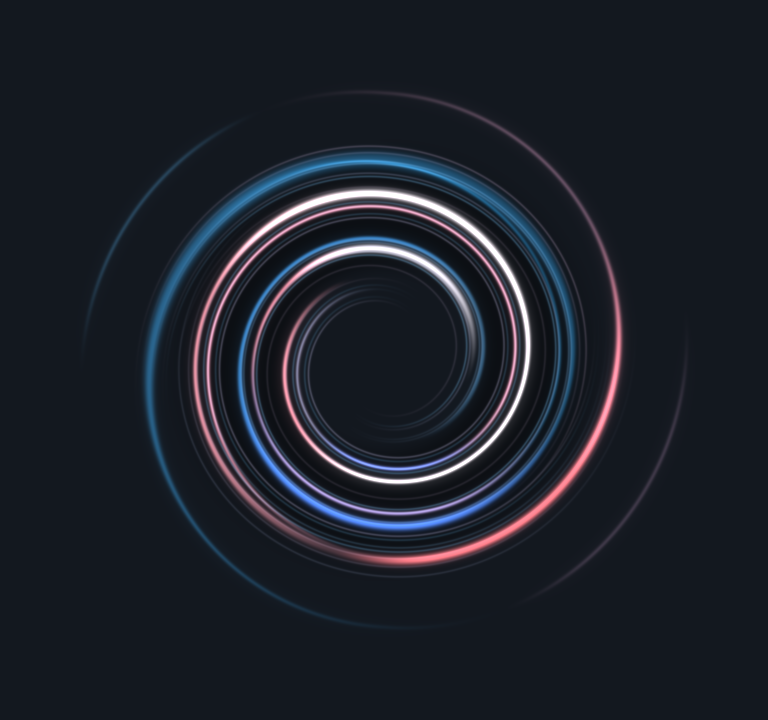
A WebGL 1 fragment shader for this background:

```glsl
precision highp float;
// Two-armed spiral of glowing coral, white and blue light trails on dark navy.

uniform vec2 u_resolution;

float hash(float n) {
  n = fract(n * 0.1031 + 0.17);
  n *= n + 33.33;
  return fract(n * (n + n));
}

// Fades in from a to b and out from c to d.
float span(float u, float a, float b, float c, float d) {
  return smoothstep(a, b, u) * (1.0 - smoothstep(c, d, u));
}

// Soft line whose width never falls below a pixel.
float line(float d, float w) {
  float x = d / max(w, 0.8 / u_resolution.y);
  return exp(-x * x);
}

// Spiral radius after u clockwise turns.
float spiralRadius(float u) {
  float bend = cos(6.28318 * max(u, 0.0)) * (1.0 - smoothstep(0.5, 0.9, u));
  return 0.3556 - 0.125 * u - 0.069 * min(u, 0.0) + 0.0153 * bend
    + 0.012 * smoothstep(1.75, 2.1, u);
}

// Colours along the warm arm.
vec3 warmOuter(float u) {
  return vec3(0.07, 0.15, 0.20) * span(u, -0.26, -0.18, -0.14, -0.07)
    + vec3(0.28, 0.19, 0.23) * span(u, -0.08, 0.12, 0.25, 0.36)
    + vec3(0.95, 0.41, 0.43) * span(u, 0.14, 0.32, 0.46, 0.55)
    + vec3(0.77, 0.46, 0.50) * span(u, 0.45, 0.73, 0.85, 1.0)
    + vec3(1.10, 1.04, 1.06) * span(u, 0.80, 0.97, 1.50, 1.66)
    + vec3(0.88, 0.52, 0.57) * span(u, 1.50, 1.66, 1.72, 1.95);
}

vec3 warmInner(float u) {
  return vec3(0.76, 0.47, 0.54) * span(u, 0.48, 0.74, 1.28, 1.46)
    + vec3(0.42, 0.48, 0.85) * span(u, 1.33, 1.47, 1.52, 1.64)
    + vec3(0.34, 0.29, 0.35) * span(u, 1.52, 1.66, 1.75, 2.0);
}

// Colours along the cool arm.
vec3 coolOuter(float u) {
  return vec3(0.15, 0.11, 0.14) * span(u, -0.28, -0.20, -0.14, -0.07)
    + vec3(0.08, 0.27, 0.39) * span(u, -0.08, 0.26, 0.36, 0.48)
    + vec3(0.06, 0.22, 0.32) * span(u, 0.34, 0.48, 0.75, 0.95)
    + vec3(0.27, 0.46, 0.88) * span(u, 0.78, 0.97, 1.06, 1.25)
    + vec3(0.15, 0.39, 0.60) * span(u, 1.06, 1.25, 1.50, 1.68)
    + vec3(0.13, 0.25, 0.34) * span(u, 1.50, 1.66, 1.74, 1.95);
}

vec3 coolInner(float u) {
  return vec3(0.05, 0.20, 0.29) * span(u, 0.35, 0.52, 0.76, 0.92)
    + vec3(0.54, 0.46, 0.67) * span(u, 0.80, 0.96, 1.08, 1.30)
    + vec3(0.76, 0.43, 0.48) * span(u, 1.15, 1.34, 1.38, 1.48)
    + vec3(1.00, 0.96, 1.00) * span(u, 1.34, 1.46, 1.55, 1.80);
}

void main() {
  vec2 p = (gl_FragCoord.xy - 0.5 * u_resolution) / u_resolution.y;
  float r = length(p);
  float turn = atan(p.x, p.y) / 6.28318;

  // Navy backdrop, deeper between the trails.
  vec3 color = vec3(0.075, 0.094, 0.122);
  color *= 1.0 - 0.38 * span(r, 0.11, 0.15, 0.23, 0.32);

  for (int arm = 0; arm < 2; arm++) {
    float cool = float(arm);
    for (int lap = 0; lap < 3; lap++) {
      float u = fract(turn - 0.5 * cool + 0.3) - 0.3 + float(lap);
      float d = r - spiralRadius(u);
      float dIn = d + 0.018 * smoothstep(0.4, 0.75, u)
        - 0.004 * cool * smoothstep(1.25, 1.5, u);

      // Main pair of trails with a faint halo.
      float wide = 0.003 + 0.003 * span(u, 0.1, 0.4, 0.5, 0.75)
        + 0.0025 * span(u, 0.8, 0.95, 1.05, 1.3)
        + 0.005 * cool * span(u, 0.1, 0.4, 0.6, 0.8);
      float thin = 0.0026 + 0.0025 * cool * span(u, 1.3, 1.5, 1.65, 1.8);
      vec3 outer = mix(warmOuter(u), coolOuter(u), cool);
      vec3 inner = mix(warmInner(u), coolInner(u), cool);
      color += outer * (line(d, wide) + 0.10 * line(d, 0.012));
      color += inner * (line(dIn, thin) + 0.08 * line(dIn, 0.010));

      // Fine scattered filaments beside each arm.
      for (int i = 0; i < 7; i++) {
        float id = float(i) + 7.0 * cool;
        float shift = mix(-0.042, 0.024, (float(i) + hash(id)) / 7.0);
        float fade = span(u, 0.2, 0.5, 1.7, 2.1);
        fade *= 1.0 - smoothstep(0.0, 0.01, shift) * smoothstep(0.65, 0.95, u);
        vec3 tint = mix(vec3(0.26, 0.19, 0.22), vec3(0.12, 0.22, 0.28), hash(id + 31.0));
        color += tint * fade * (0.35 + 0.6 * hash(id + 57.0)) * line(d - shift, 0.0017);
      }
    }
  }

  gl_FragColor = vec4(min(color, 1.0), 1.0);
}
```
